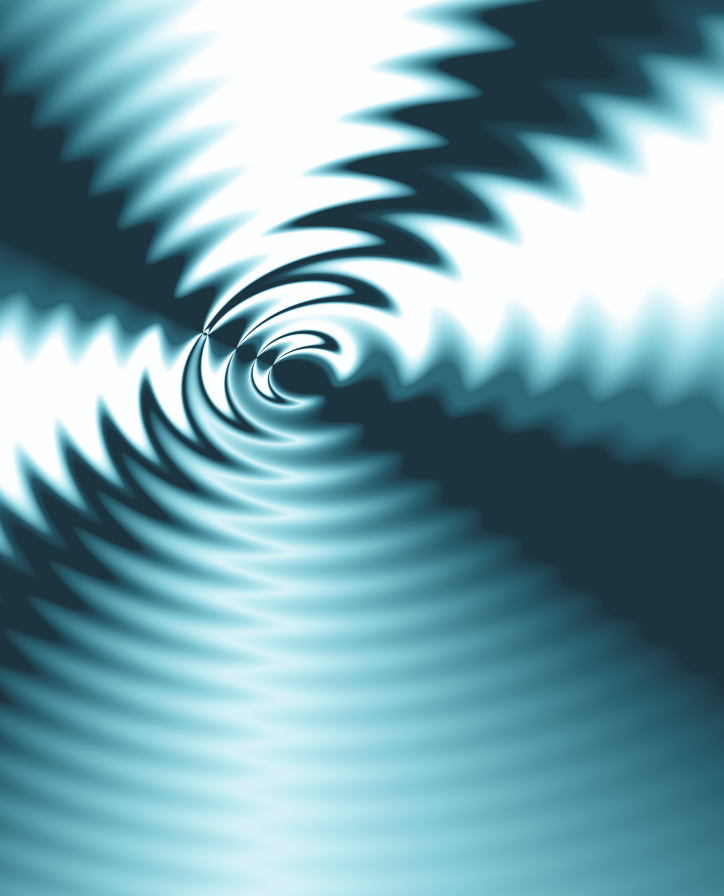
Reproduce this background procedurally as a Shadertoy shader.

```glsl
// Pinwheel of pale rays on dark teal, sheared into teeth by rippling rings.

// Layout, in units of the canvas height
const vec2 RAY_CENTER = vec2(0.276, 0.6055);
const vec2 RING_CENTER = vec2(0.329, 0.5795);
const vec2 SHEAR = vec2(0.0650, -0.0303);
const float SHEAR_DECAY = 2.25;
const vec2 RING_RATE = vec2(16.3, 21.5);
const float RING_TILT = 45.0;
const vec2 RING_DRIFT = vec2(2.9, 2.7);
const float RING_PHASE = 0.72;
const float RAMP_POWER = 0.76;
const int SAMPLES = 3;
const float TAU = 6.28319;

// Each ray: start, full, fading, end, in degrees
const int RAYS = 6;
const vec4 RAY_SPAN[RAYS] = vec4[](
    vec4(52.0, 62.0, 98.0, 132.0),
    vec4(-9.0, 8.0, 26.0, 36.0),
    vec4(-16.0, -11.0, 28.0, 40.0),
    vec4(232.0, 271.0, 273.0, 325.0),
    vec4(164.0, 180.0, 206.0, 218.0),
    vec4(155.0, 164.0, 213.0, 222.0));
const float RAY_PEAK[RAYS] = float[](1.0, 1.0, 0.22, 0.87, 1.0, 0.20);

// Shades from dark to light
const int SHADES = 6;
const vec3 PALETTE[SHADES] = vec3[](
    vec3(0.11, 0.20, 0.25),
    vec3(0.16, 0.39, 0.45),
    vec3(0.32, 0.59, 0.66),
    vec3(0.51, 0.79, 0.84),
    vec3(0.75, 0.92, 0.95),
    vec3(0.99, 0.995, 1.00));

// Brightness of one ray at an angle, safe across the wrap
float rayLight(float degree, vec4 span) {
    float a = span.x + mod(degree - span.x, 360.0);
    float rise = (a - span.x) / (span.y - span.x);
    float fall = (span.w - a) / (span.w - span.z);
    return pow(clamp(min(rise, fall), 0.0, 1.0), RAMP_POWER);
}

// Offset that drags the rays back and forth on rings, fading outward
vec2 ringShear(vec2 p) {
    vec2 q = p - RING_CENTER;
    vec2 stretched = q * RING_RATE;
    float radius = sqrt(dot(stretched, stretched) - 2.0 * RING_TILT * q.x * q.y);
    float turns = radius - dot(q, RING_DRIFT);
    float strength = exp(-SHEAR_DECAY * length(q));
    return SHEAR * strength * cos(TAU * (turns - RING_PHASE));
}

vec3 shade(float light) {
    vec3 color = PALETTE[0];
    for (int i = 1; i < SHADES; i++) {
        float blend = clamp(light * float(SHADES - 1) - float(i - 1), 0.0, 1.0);
        color = mix(color, PALETTE[i], blend);
    }
    return color;
}

vec3 pinwheel(vec2 p) {
    vec2 q = p - RAY_CENTER - ringShear(p);
    float degree = degrees(atan(q.y, q.x));
    float light = 0.0;
    for (int i = 0; i < RAYS; i++) {
        light = max(light, RAY_PEAK[i] * rayLight(degree, RAY_SPAN[i]));
    }
    return shade(light);
}

void mainImage(out vec4 fragColor, in vec2 fragCoord) {
    // Average a small grid of samples to smooth the fine arcs
    vec3 total = vec3(0.0);
    for (int y = 0; y < SAMPLES; y++) {
        for (int x = 0; x < SAMPLES; x++) {
            vec2 jitter = (vec2(x, y) + 0.5) / float(SAMPLES) - 0.5;
            total += pinwheel((fragCoord + jitter) / iResolution.y);
        }
    }
    fragColor = vec4(total / float(SAMPLES * SAMPLES), 1.0);
}
```
